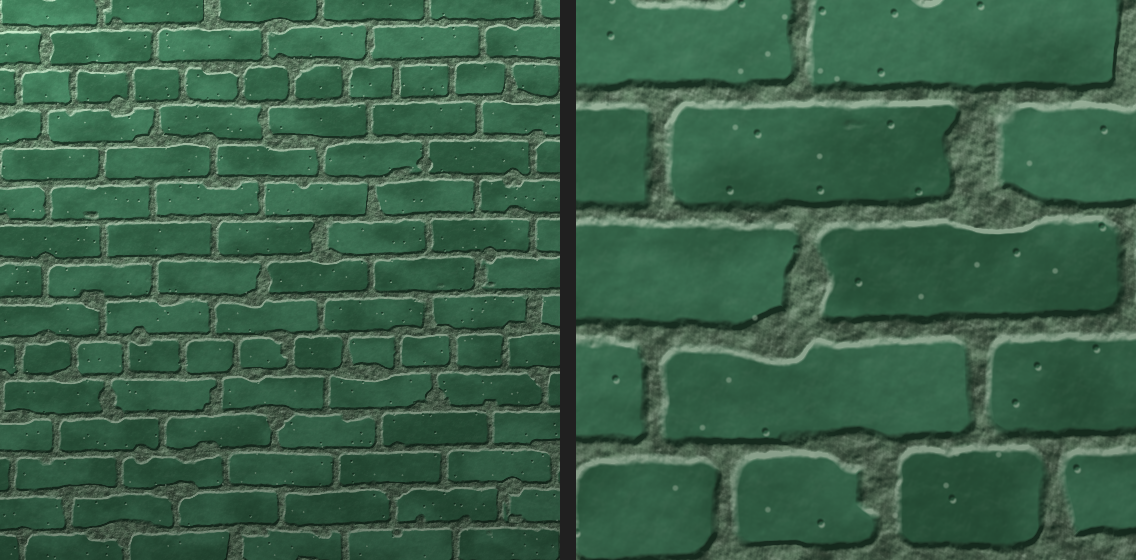
Left, the full canvas; right, a detail of the centre.
Write a Shadertoy shader that draws this texture.

```glsl
const float ROW_PITCH = 0.0691;
const float BRICK_PITCH = 0.1935;
const float JOINT_HALF = 0.0056;

const vec3 PAINT_DARK = vec3(0.165, 0.335, 0.235);
const vec3 PAINT_LIGHT = vec3(0.235, 0.440, 0.325);
const vec3 MORTAR = vec3(0.340, 0.440, 0.350);
const vec3 HIGHLIGHT = vec3(0.640, 0.730, 0.640);
const vec3 SHADOW = vec3(0.075, 0.160, 0.110);

float hash(vec2 p) {
    return fract(sin(dot(p, vec2(127.1, 311.7))) * 43758.5453);
}

float noise(vec2 p) {
    vec2 i = floor(p), f = fract(p);
    f = f * f * (3.0 - 2.0 * f);
    float low = mix(hash(i), hash(i + vec2(1, 0)), f.x);
    float high = mix(hash(i + vec2(0, 1)), hash(i + vec2(1, 1)), f.x);
    return mix(low, high, f.y);
}

float fbm(vec2 p) {
    float sum = 0.0, amplitude = 0.5;
    for (int k = 0; k < 4; k++) {
        sum += amplitude * noise(p);
        p = mat2(1.6, 1.2, -1.2, 1.6) * p + 7.3;
        amplitude *= 0.5;
    }
    return sum / 0.9375;
}

float roundedBox(vec2 p, vec2 halfSize, float radius) {
    vec2 q = abs(p) - halfSize + radius;
    return length(max(q, 0.0)) + min(max(q.x, q.y), 0.0) - radius;
}

// Every seventh course shows short brick ends
bool isHeader(float row) {
    return abs(mod(row, 7.0) - 2.0) < 0.5;
}

float rowStart(float row) {
    float stretcher = mix(0.1836, 0.083, mod(row, 2.0));
    float drift = 0.009 * max(row - 9.0, 0.0);
    return isHeader(row) ? 0.036 : stretcher + drift;
}

float jointX(float index, float row, float pitch) {
    float jitter = 0.010 * (hash(vec2(index, row)) - 0.5);
    return rowStart(row) + pitch * index + jitter;
}

// Signed distance to the worn brick outline; id is (column, row)
float brickDistance(vec2 p, out vec2 id) {
    vec2 bend = vec2(noise(p * 9.0), noise(p * 9.0 + 31.0)) - 0.5;
    vec2 w = p + 0.006 * bend;
    float course = (1.0 - w.y + 0.015 * (w.x - 0.4) - 0.0456) / ROW_PITCH + 1.0;
    float row = floor(course);
    float pitch = isHeader(row) ? 0.5 * BRICK_PITCH : BRICK_PITCH;

    float column = floor((w.x - rowStart(row)) / pitch + 0.5);
    column -= step(w.x, jointX(column, row, pitch));
    float left = jointX(column, row, pitch);
    float right = jointX(column + 1.0, row, pitch);
    id = vec2(column, row);

    float lift = 0.003 * (hash(id + 5.7) - 0.5);
    vec2 local = vec2(w.x - 0.5 * (left + right), (fract(course) - 0.5) * ROW_PITCH + lift);
    vec2 halfSize = 0.5 * vec2(right - left, ROW_PITCH) - JOINT_HALF;
    float radius = 0.005 + 0.009 * hash(id + 2.3);

    float roughness = 0.006 * (fbm(p * 65.0) - 0.5);
    float chips = 0.011 * smoothstep(0.66, 0.92, noise(p * 24.0 + 4.0));
    return roundedBox(local, halfSize, radius) + roughness + chips;
}

// Small scattered dots, one chance per grid cell
float specks(vec2 p, float density) {
    vec2 cell = floor(p);
    vec2 center = 0.25 + 0.5 * vec2(hash(cell + 1.3), hash(cell + 8.1));
    float spot = 1.0 - smoothstep(0.05, 0.15, length(p - cell - center));
    return spot * step(1.0 - density, hash(cell + 3.9));
}

float faceMask(float d) {
    return 1.0 - smoothstep(-0.003, 0.003, d);
}

float surfaceHeight(vec2 p, float d) {
    float paint = 0.0055 + 0.0010 * fbm(p * 75.0) - 0.0015 * specks(p * 55.0, 0.15);
    float grit = 0.0050 * fbm(p * 130.0) - 0.0012;
    return mix(grit, paint, faceMask(d));
}

void mainImage(out vec4 fragColor, in vec2 fragCoord) {
    vec2 p = fragCoord / iResolution.xy;
    vec2 id, unusedId;

    // Relief: slope of the surface towards the upper left light
    vec2 toLight = 0.0018 * normalize(vec2(-0.45, 0.9));
    float d = brickDistance(p, id);
    float dNear = brickDistance(p + toLight, unusedId);
    float slope = (surfaceHeight(p, d) - surfaceHeight(p + toLight, dNear)) / 0.0018;

    // Paint and mortar
    float mottling = fbm(p * vec2(16.0, 24.0)) + 0.35 * (hash(id + 9.1) - 0.5);
    vec3 paint = mix(PAINT_DARK, PAINT_LIGHT, smoothstep(0.2, 0.8, mottling));
    paint *= 0.94 + 0.12 * fbm(p * 180.0);
    vec3 mortar = MORTAR * (0.55 + 0.75 * fbm(p * 110.0));
    vec3 color = mix(mortar, paint, faceMask(d));

    // Lit rims, shaded undersides and bright paint flecks
    color = mix(color, HIGHLIGHT, clamp(slope * 0.85, 0.0, 0.85));
    color = mix(color, SHADOW, clamp(-slope * 0.95, 0.0, 0.9));
    color = mix(color, HIGHLIGHT, 0.5 * specks(p * 62.0 + 17.0, 0.05));

    // Light falls off from the upper left
    float glow = exp(-4.0 * length(p - vec2(0.0, 1.0)));
    color *= 0.78 + 0.36 * p.y + 0.28 * glow - 0.05 * p.x;
    fragColor = vec4(color, 1.0);
}
```
